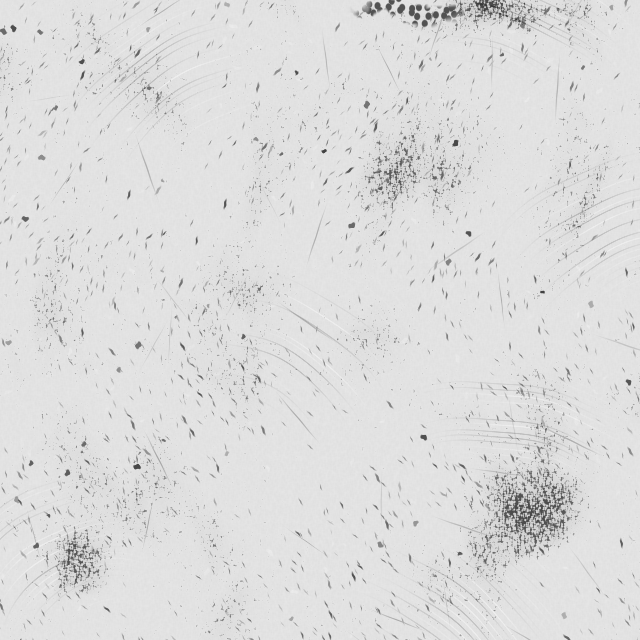
This texture is drawn by a three.js fragment shader. Its source:

```glsl
varying vec2 vUv;

vec2 hash2(vec2 p) {
  vec3 q = fract(p.xyx * vec3(0.1031, 0.1030, 0.0973));
  q += dot(q, q.yzx + 33.33);
  return fract((q.xx + q.yz) * q.zy);
}

// Cellular noise: distance to the nearest scattered point
float cells(vec2 p) {
  vec2 id = floor(p);
  float nearest = 2.0;
  for (int y = -1; y <= 1; y++)
  for (int x = -1; x <= 1; x++) {
    vec2 c = id + vec2(x, y);
    nearest = min(nearest, length(c + hash2(c) - p));
  }
  return nearest;
}

// Layered, warped sines, about -0.9 to 0.9
float clouds(vec2 p) {
  float sum = 0.0, amp = 0.5;
  for (int i = 0; i < 5; i++) {
    p = mat2(0.8, -0.6, 0.6, 0.8) * p * 1.7 + 0.8 * sin(p.yx * 1.3 + float(i) * 2.1);
    sum += amp * sin(p.x) * sin(p.y);
    amp *= 0.62;
  }
  return sum;
}

float smudge(vec2 p, vec2 centre, vec2 radius) {
  vec2 q = (p - centre) / radius;
  return exp(-dot(q, q));
}

// Scattered flecks: size is half width and half length
float flecks(vec2 uv, float freq, vec2 size, float share, float spread) {
  vec2 id = floor(uv * freq);
  float ink = 0.0;
  for (int y = -1; y <= 1; y++)
  for (int x = -1; x <= 1; x++) {
    vec2 c = id + vec2(x, y);
    vec2 rnd = hash2(c + freq * 3.0);
    vec2 vary = hash2(c + freq * 7.0 + 19.0);
    vec2 centre = (c + hash2(c + freq)) / freq;
    float crowd = 0.55 + 0.45 * sin(centre.x * 11.0 + 2.0 * sin(centre.y * 9.0 + 1.0));
    float tilt = mix(0.55, -0.5, smoothstep(0.4, 0.65, centre.y)) + (vary.x - 0.5) * spread;
    vec2 q = uv - centre;
    q = mat2(cos(tilt), -sin(tilt), sin(tilt), cos(tilt)) * q;
    q.x += 0.3 * size.x * sin(q.y / size.y * 3.0 + rnd.y * 6.0);
    vec2 radius = size * mix(0.55, 1.4, vary.y);
    float d = (length(q / radius) - 1.0) * radius.x;
    float shape = smoothstep(0.0011, -0.0008, d) * step(rnd.x, share * crowd);
    ink = max(ink, shape * mix(0.3, 1.0, rnd.y));
  }
  return ink;
}

// Bundles of thin concentric scratches, x dark and y light
vec2 scratches(vec2 uv) {
  vec2 marks = vec2(0.0);
  for (int i = 0; i < 7; i++) {
    float k = float(i);
    vec2 spot = hash2(vec2(k * 5.0 + 2.0, 31.0));
    float turn = 1.57 + (hash2(vec2(k, 8.0)).x - 0.5) * 1.8;
    float bend = 0.2 + 0.25 * hash2(vec2(k, 4.0)).y;
    float r = length(uv - spot + bend * vec2(cos(turn), sin(turn)));
    r += 0.002 * sin(uv.x * 40.0 + k);
    vec2 rnd = hash2(vec2(floor(r * 110.0), k * 13.0));
    float line = smoothstep(0.18, 0.04, abs(fract(r * 110.0) - 0.3 - 0.4 * rnd.y));
    line *= smudge(uv, spot + (rnd - 0.5) * 0.06, vec2(0.08, 0.06));
    marks += line * vec2(step(rnd.x, 0.35), step(0.6, rnd.x));
  }
  return marks;
}

void main() {
  vec2 uv = vUv;
  float cloud = clouds(uv * vec2(11.0, 8.0) + 2.0);
  vec2 warped = uv + 0.025 * vec2(cloud, clouds(uv.yx * 17.0 + 5.0));

  // Woven grain, finer across than along
  float grain = 0.5 * cells(uv * vec2(300.0, 130.0))
              + 0.3 * cells(uv * vec2(110.0, 60.0) + 40.0)
              + 0.35 * cells(uv * vec2(150.0, 320.0) + 90.0);
  grain = (grain - 0.57) * 1.4 + 0.5;

  // Where the grime gathers and where it is wiped away
  float density = 0.3 + 0.32 * cloud;
  density += 0.62 * smudge(warped, vec2(0.84, 0.21), vec2(0.08, 0.06));
  density += 0.34 * smudge(warped, vec2(0.76, 0.13), vec2(0.07, 0.12));
  density += 0.5 * smudge(warped, vec2(0.125, 0.115), vec2(0.045, 0.04));
  density += 0.3 * smudge(warped, vec2(0.24, 0.27), vec2(0.06, 0.12));
  density += 0.3 * smudge(warped, vec2(0.37, 0.54), vec2(0.07, 0.06));
  density += 0.3 * smudge(warped, vec2(0.64, 0.72), vec2(0.08, 0.05));
  density += 0.5 * smudge(warped, vec2(0.77, 0.985), vec2(0.09, 0.025));
  density -= 0.6 * smudge(warped, vec2(0.89, 0.06), vec2(0.1, 0.07));
  density -= 0.35 * smudge(warped, vec2(0.54, 0.22), vec2(0.12, 0.13));
  density = clamp(density, 0.0, 1.05);
  float grime = smoothstep(1.0 - density, 1.5 - density, grain) * (0.35 + 0.6 * density);

  // Chipped upper edge
  float chips = smoothstep(0.5, 0.3, cells(uv * vec2(85.0, 70.0)));
  chips *= smoothstep(0.25, 0.6, smudge(warped, vec2(0.64, 0.98), vec2(0.09, 0.018)));

  float ink = max(grime, 0.85 * chips);
  ink = max(ink, 0.65 * flecks(uv, 70.0, vec2(0.0007, 0.0032), 0.32, 0.9));
  ink = max(ink, 0.85 * flecks(uv, 38.0, vec2(0.0013, 0.0050), 0.28, 0.9));
  ink = max(ink, 0.95 * flecks(uv, 21.0, vec2(0.0028, 0.0042), 0.22, 3.0));
  ink = max(ink, 0.35 * flecks(uv, 12.0, vec2(0.0007, 0.0220), 0.35, 2.0));

  // Pale plaster with faint fibres, then marks on top
  vec2 marks = scratches(uv);
  float tone = 0.89 - 0.05 * smoothstep(0.3, 0.9, density) + 0.025 * (grain - 0.5);
  tone += 0.03 * flecks(uv + 0.37, 30.0, vec2(0.002, 0.005), 0.25, 3.0);
  tone = mix(tone, 0.22, min(ink + 0.22 * marks.x, 1.0));
  tone += 0.05 * marks.y;
  gl_FragColor = vec4(vec3(min(tone, 0.93)), 1.0);
}
```
